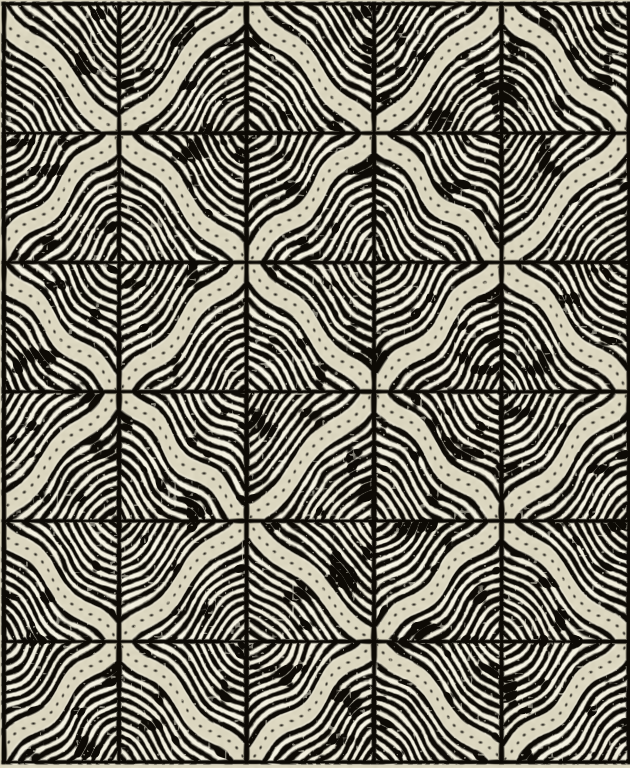
Write a Shadertoy shader that draws this pattern.

```glsl
const float TAU = 6.2831853;
const vec3 INK = vec3(0.05, 0.04, 0.02);
const vec3 PAPER = vec3(0.86, 0.84, 0.75);
const vec3 BRIGHT = vec3(0.97, 0.96, 0.90);

float hash(vec2 p) {
    vec3 q = fract(p.xyx * vec3(0.1031, 0.1030, 0.0973));
    q += dot(q, q.yzx + 33.33);
    return fract((q.x + q.y) * q.z);
}

float noise(vec2 p) {
    vec2 i = floor(p), f = fract(p);
    f = f * f * (3.0 - 2.0 * f);
    float low = mix(hash(i), hash(i + vec2(1, 0)), f.x);
    float high = mix(hash(i + vec2(0, 1)), hash(i + vec2(1, 1)), f.x);
    return mix(low, high, f.y);
}

float stroke(float dist, float halfWidth, float soft) {
    return 1.0 - smoothstep(halfWidth - soft, halfWidth + soft, dist);
}

// Hand-ruled grid: a narrow first column and two shorter last rows
vec2 gridCoord(vec2 p) {
    float split = 4.07;
    float row = p.y < split ? (p.y - 0.03) / 1.01 : 4.0 + (p.y - split) / 0.942;
    return vec2((p.x - 0.93) / 0.996 + 1.0, row);
}

// Meandering band along the diagonal: x is position along it, y signed offset
vec2 bandCoord(vec2 local, float seedA, float seedB) {
    float along = local.x + local.y;
    float across = (local.x - local.y) * 0.7071;
    float cycles = mix(1.35, 2.1, seedA);
    float phase = TAU * cycles * (along * 0.5 + 0.5) + across * 2.5 + seedB * 1.6;
    float envelope = 1.0 - along * along * along * along;
    float swing = mix(0.034, 0.047, seedB) * envelope;
    return vec2(along, across + swing * sin(phase));
}

// Contour lines stacked on both sides of the band
float contourInk(vec2 band, vec2 p, float halfBand, float spacing, float soft) {
    float depth = (abs(band.y) - halfBand) * (1.0 - 0.3 * band.x * band.x);
    depth += 0.028 * (noise(p * 6.0) - 0.5) * smoothstep(0.0, 0.1, depth);
    float dist = abs(fract(depth / spacing + 0.22) - 0.5) * spacing;
    float pressure = 0.27 + 0.13 * (noise(p * 13.0 + 7.0) - 0.5);
    float blot = 0.25 * smoothstep(0.74, 0.9, noise(p * vec2(8.0, 9.0) + 31.0));
    float rough = 0.06 * (noise(p * 48.0) - 0.5);
    float ink = stroke(dist, spacing * (pressure + blot + rough), soft);
    return ink * smoothstep(-0.012, 0.008, depth);
}

// Row of small pen marks down the middle of the band
float dotInk(vec2 band, float seed, float soft) {
    float pitch = 0.082;
    float position = band.x * 0.7071 / pitch + seed;
    float jitter = hash(vec2(floor(position), seed * 91.0)) - 0.5;
    vec2 offset = vec2((fract(position) - 0.5) * pitch, band.y + 0.012 * jitter);
    return 0.85 * stroke(length(offset * vec2(0.8, 1.0)), 0.009, soft);
}

// Ruled lines between cells, with the left border drawn separately
float gridInk(vec2 grid, vec2 p, float soft) {
    vec2 dist = abs(fract(grid + 0.5) - 0.5);
    dist.x = min(grid.x < 0.5 ? 1.0 : dist.x, abs(p.x - 0.03));
    vec2 wobble = vec2(noise(p.yx * 9.0), noise(p * 9.0 + 17.0)) - 0.5;
    vec2 halfWidth = vec2(0.020, 0.016) + 0.010 * wobble;
    return max(stroke(dist.x, halfWidth.x, soft), stroke(dist.y, halfWidth.y, soft));
}

// Covers the ruled area and leaves a thin paper margin
float sheetMask(vec2 p, float soft) {
    vec2 low = vec2(0.010, 0.012), high = vec2(4.936, 5.972);
    vec2 outside = max(low - p, p - high);
    return stroke(max(outside.x, outside.y), 0.0, soft);
}

void mainImage(out vec4 fragColor, in vec2 fragCoord) {
    float unit = 6.0 / iResolution.y;
    float soft = max(unit, 0.010);
    vec2 p = vec2(fragCoord.x, iResolution.y - fragCoord.y) * unit;
    vec2 grid = gridCoord(p);
    vec2 cell = floor(grid);
    vec2 local = fract(grid) - 0.5;

    // Neighbouring cells mirror the diagonal
    if (mod(cell.x + cell.y, 2.0) > 0.5) local.x = -local.x;
    float seedA = hash(cell + 11.0), seedB = hash(cell + 47.0);
    vec2 band = bandCoord(local, seedA, seedB);

    float halfBand = 0.073;
    float spacing = mix(0.064, 0.072, seedA);
    float lines = contourInk(band, p, halfBand, spacing, soft);
    float ink = max(lines, dotInk(band, seedB, soft));

    // Small dry spots where the ink is worn
    ink *= 1.0 - 0.5 * smoothstep(0.80, 0.95, noise(p * 38.0 + 5.0));
    float sheet = sheetMask(p, soft);
    ink = max(ink, gridInk(grid, p, soft)) * sheet;

    // Paper is brighter between the lines than on the open band
    float gap = smoothstep(halfBand - 0.02, halfBand + 0.01, abs(band.y)) * sheet;
    vec3 paper = mix(PAPER, BRIGHT, gap * (0.65 + 0.35 * noise(p * 5.0 + 3.0)));
    paper += 0.025 * (noise(p * 30.0) - 0.5);
    fragColor = vec4(mix(paper, INK, ink), 1.0);
}
```
